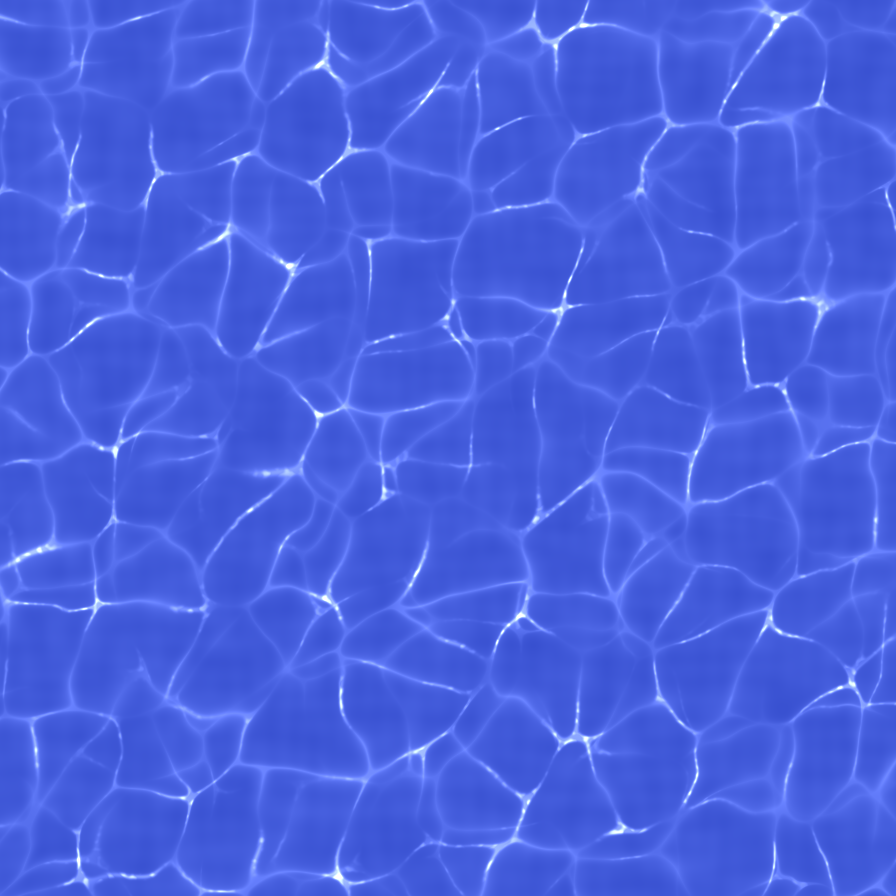
Reproduce this texture procedurally as a WebGL 1 fragment shader.

```glsl
precision highp float;
// Sunlit water caustics: a web of thin glinting veins over deep blue.
uniform vec2 u_resolution;

const vec3 WATER = vec3(0.233, 0.328, 0.828);
const vec2 DRIFT = vec2(0.6, 0.8);

vec2 hash2(vec2 p) {
  vec3 q = fract(vec3(p.xyx) * vec3(0.1031, 0.1030, 0.0973));
  q += dot(q, q.yzx + 33.33);
  return fract((q.xx + q.yz) * q.zy);
}

vec2 gradientAt(vec2 cell) {
  float angle = 6.2832 * hash2(cell + 71.0).x;
  return vec2(cos(angle), sin(angle));
}

// Gradient noise, roughly -0.7 to 0.7
float noise(vec2 p) {
  vec2 i = floor(p);
  vec2 f = p - i;
  vec2 u = f * f * f * (f * (f * 6.0 - 15.0) + 10.0);
  vec2 e = vec2(1.0, 0.0);
  float a = dot(gradientAt(i), f);
  float b = dot(gradientAt(i + e.xy), f - e.xy);
  float c = dot(gradientAt(i + e.yx), f - e.yx);
  float d = dot(gradientAt(i + e.xx), f - e.xx);
  return mix(mix(a, b, u.x), mix(c, d, u.x), u.y);
}

vec2 warp(vec2 p, float frequency, float amount) {
  vec2 q = p * frequency;
  return p + amount * vec2(noise(q + 17.3), noise(q + 58.9));
}

vec2 cellPoint(vec2 cell) {
  return cell + 0.1 + 0.8 * hash2(cell);
}

// Distance to the nearest cell border, with corners rounded by a smooth minimum
float borderDistance(vec2 p, float rounding) {
  vec2 home = floor(p);
  vec2 nearest = vec2(0.0);
  float best = 16.0;
  for (int y = -1; y <= 1; y++) {
    for (int x = -1; x <= 1; x++) {
      vec2 cell = home + vec2(float(x), float(y));
      vec2 offset = cellPoint(cell) - p;
      float d = dot(offset, offset);
      if (d < best) {
        best = d;
        nearest = cell;
      }
    }
  }
  vec2 own = cellPoint(nearest) - p;
  float sum = 0.0;
  for (int y = -2; y <= 2; y++) {
    for (int x = -2; x <= 2; x++) {
      if (x == 0 && y == 0) continue;
      vec2 other = cellPoint(nearest + vec2(float(x), float(y))) - p;
      float d = dot(0.5 * (own + other), normalize(other - own));
      sum += exp(-rounding * d);
    }
  }
  return max(-log(sum) / rounding, 0.0);
}

// Border distance in canvas units for a web with the given cell count
float veinDistance(vec2 p, float cells, float seed) {
  return borderDistance(p * cells + seed, 28.0) / cells;
}

float glow(float d, float width) {
  return exp(-d / width);
}

float core(float d, float width) {
  return exp(-d * d / (width * width));
}

void main() {
  vec2 uv = gl_FragCoord.xy / min(u_resolution.x, u_resolution.y);

  // Bend the web and stretch it gently along the drift
  vec2 p = uv - 0.18 * DRIFT * dot(uv, DRIFT);
  p = warp(warp(p, 9.0, 0.03), 24.0, 0.009);
  float mainVein = veinDistance(p, 11.5, 20.0);
  float faintVein = veinDistance(warp(p, 7.0, 0.03), 10.0, 140.0);

  // Veins swell, fade out and break into glints
  float swell = smoothstep(-0.35, 0.4, noise(uv * 10.0 + 5.0));
  float focus = smoothstep(-0.08, 0.45, noise(uv * 15.0 + 31.0));
  float faintSwell = smoothstep(-0.3, 0.4, noise(uv * 9.0 + 83.0));
  float glint = 0.55 + 1.1 * smoothstep(-0.1, 0.5, noise(uv * 120.0));

  // Soft unevenness and faint upright and level streaks
  float haze = 0.014 + 0.02 * noise(uv * 13.0 + 47.0);
  haze += 0.025 * (noise(uv * vec2(12.0, 48.0)) + noise(uv * vec2(48.0, 12.0) + 63.0));

  float light = haze;
  light += (0.025 + 0.11 * swell) * glow(mainVein, 0.005);
  light += (0.04 * swell + 0.46 * focus * glint) * core(mainVein, 0.0018);
  light += 0.09 * faintSwell * glow(faintVein, 0.006);
  light += 0.2 * faintSwell * focus * glint * core(faintVein, 0.0017);

  gl_FragColor = vec4(min(WATER + light * vec3(1.0, 1.03, 1.0), 1.0), 1.0);
}
```
